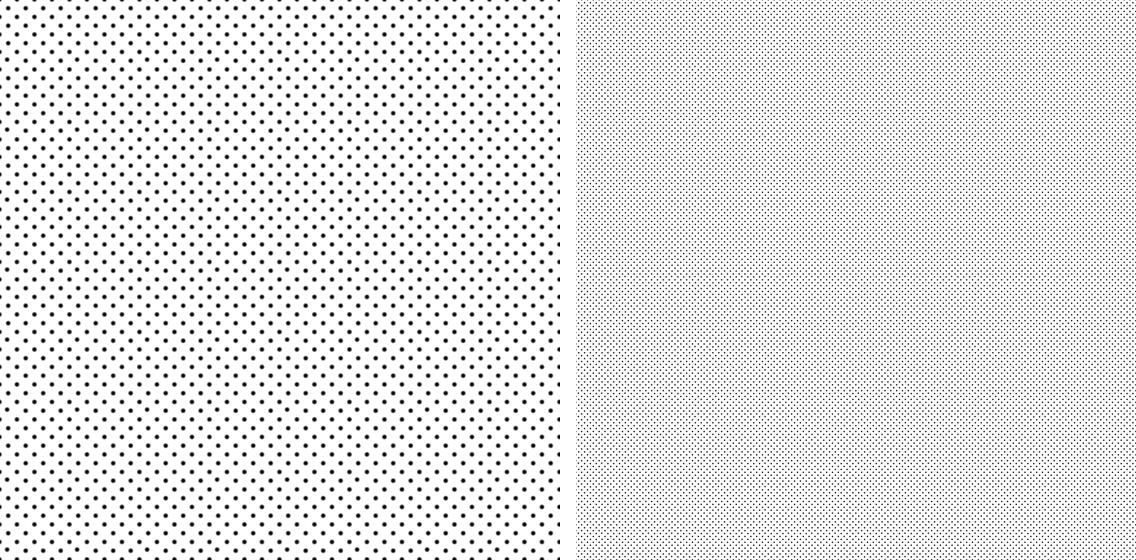
Left, the tile; right, the same tile 3 across and 3 down.
A three.js fragment shader for this pattern:

```glsl
// Staggered soft black polka dots on white, with one dot nudged in every 4 by 4 block of cells.
varying vec2 vUv;

// Coverage of a soft round dot, offset measured in cells
float softDot(vec2 offset) {
  return 1.0 - smoothstep(0.87, 2.97, length(offset) * 16.0);
}

void main() {
  // 32 cells each way, shifted slightly off the canvas corner
  vec2 grid = vUv * 32.0 + vec2(0.5, -0.5) / 16.0;

  // Dots on the cell corners
  float corner = softDot(fract(grid + 0.5) - 0.5);

  // Dots in the cell centres, one per block moved up and left
  vec2 blockCell = mod(floor(grid), 4.0);
  float nudged = 1.0 - step(0.5, blockCell.x + blockCell.y);
  vec2 nudge = nudged * vec2(-1.0, 1.0) / 16.0;
  float centre = softDot(fract(grid) - 0.5 - nudge);

  vec3 paper = vec3(1.0);
  vec3 ink = vec3(0.02);
  gl_FragColor = vec4(mix(paper, ink, max(corner, centre)), 1.0);
}
```
